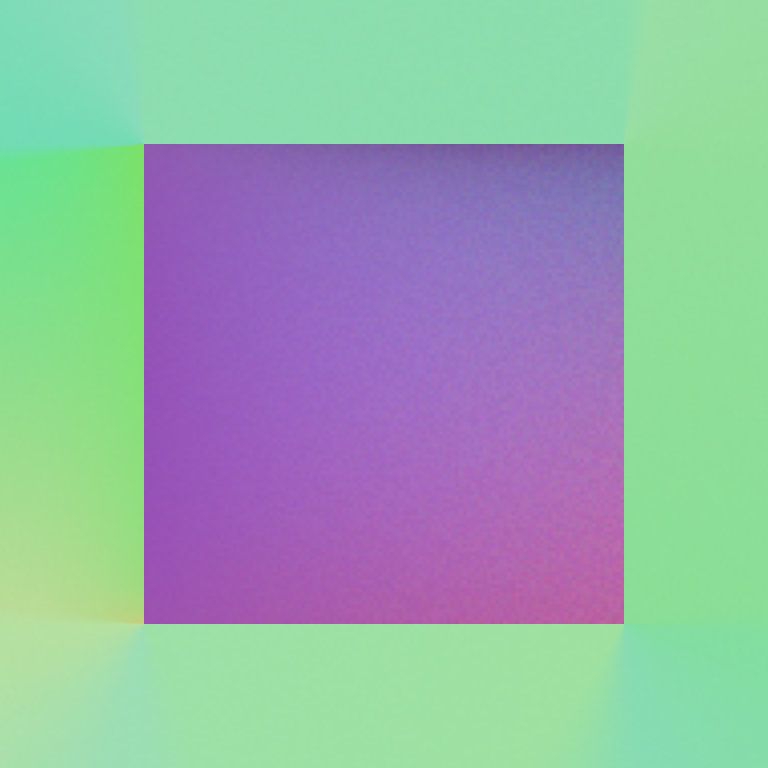
Reproduce this texture map procedurally as a Shadertoy shader.

```glsl
// A soft violet square on a mint field, with colours fanning out from its corners.

const float HALF_SIDE = 0.3125;
const float GRAIN_CELLS = 190.0;

vec3 hash3(vec2 p) {
    vec3 q = fract(vec3(p.xyx) * vec3(0.1031, 0.1030, 0.0973));
    q += dot(q, q.yxz + 33.33);
    return fract((q.xxy + q.yzz) * q.zyx);
}

vec3 colorNoise(vec2 p) {
    vec2 i = floor(p), f = fract(p);
    f = f * f * (3.0 - 2.0 * f);
    vec3 low = mix(hash3(i), hash3(i + vec2(1, 0)), f.x);
    vec3 high = mix(hash3(i + vec2(0, 1)), hash3(i + vec2(1, 1)), f.x);
    return mix(low, high, f.y) - 0.5;
}

// Smooth curve through three colours at t = 0, 0.5 and 1
vec3 ramp(vec3 a, vec3 b, vec3 c, float t) {
    return a * (1.0 - t) * (1.0 - 2.0 * t) + b * 4.0 * t * (1.0 - t) + c * t * (2.0 * t - 1.0);
}

float boxDistance(vec2 p, float halfSide) {
    vec2 d = abs(p) - halfSide;
    return max(d.x, d.y);
}

// Lays an angular fan over a base; each range is the angle of fade at one side
vec3 cornerFan(vec3 base, vec2 p, vec2 outward, vec3 sideColor, vec3 endColor,
               vec2 sideFade, vec2 endFade) {
    vec2 o = p * outward - HALF_SIDE;
    o += vec2(1e-5);
    float fromSide = atan(o.y, o.x);
    float fromEnd = atan(o.x, o.y);
    float cover = smoothstep(sideFade.x, sideFade.y, fromSide)
                * smoothstep(endFade.x, endFade.y, fromEnd);
    vec3 fan = mix(sideColor, endColor, smoothstep(0.0, 1.57, fromSide));
    return mix(base, fan, cover);
}

// Green to straw strip on the left
vec3 leftStrip(vec2 p, vec2 cell) {
    float x = clamp((p.x + 0.5) / (0.5 - HALF_SIDE), 0.0, 1.0);
    float y = clamp(cell.y, 0.0, 1.0);
    vec3 outer = ramp(vec3(0.74, 0.86, 0.60), vec3(0.56, 0.87, 0.55), vec3(0.40, 0.89, 0.58), y);
    vec3 inner = ramp(vec3(0.62, 0.86, 0.50), vec3(0.52, 0.88, 0.47), vec3(0.49, 0.88, 0.40), y);
    vec3 color = mix(outer, inner, x * x);
    float glow = exp(-length((p + HALF_SIDE) * vec2(22.0, 40.0)));
    return mix(color, vec3(0.84, 0.79, 0.50), 0.75 * glow);
}

// Four strips joined by fans at the corners
vec3 surround(vec2 p, vec2 cell) {
    vec3 top = mix(vec3(0.55, 0.866, 0.69), vec3(0.55, 0.868, 0.675), cell.x);
    vec3 bottom = mix(vec3(0.615, 0.88, 0.655), vec3(0.62, 0.88, 0.625), cell.x);
    vec3 right = mix(vec3(0.54, 0.87, 0.59), vec3(0.57, 0.87, 0.605), cell.y);
    vec3 color = p.y > 0.0 ? top : bottom;
    if (abs(p.x) > abs(p.y)) color = p.x > 0.0 ? right : leftStrip(p, cell);

    color = cornerFan(color, p, vec2(-1, 1), vec3(0.45, 0.86, 0.71), vec3(0.54, 0.86, 0.73),
                      vec2(-0.16, 0.03), vec2(-0.05, 0.25));
    color = cornerFan(color, p, vec2(1, 1), vec3(0.58, 0.87, 0.61), vec3(0.60, 0.87, 0.65),
                      vec2(-0.15, 0.10), vec2(-0.02, 0.24));
    color = cornerFan(color, p, vec2(1, -1), vec3(0.51, 0.87, 0.63), vec3(0.53, 0.86, 0.70),
                      vec2(-0.12, 0.12), vec2(-0.65, 0.20));
    color = cornerFan(color, p, vec2(-1, -1), vec3(0.71, 0.88, 0.63), vec3(0.61, 0.87, 0.71),
                      vec2(-0.18, 0.05), vec2(-0.50, 0.15));
    return color;
}

// Violet gradient, pink below and blue at upper right
vec3 violetSquare(vec2 cell) {
    vec3 left = ramp(vec3(0.61, 0.32, 0.69), vec3(0.58, 0.32, 0.72), vec3(0.57, 0.35, 0.70), cell.y);
    vec3 middle = ramp(vec3(0.68, 0.36, 0.66), vec3(0.62, 0.42, 0.77), vec3(0.53, 0.44, 0.73), cell.y);
    vec3 right = ramp(vec3(0.73, 0.38, 0.63), vec3(0.65, 0.45, 0.73), vec3(0.44, 0.48, 0.70), cell.y);
    vec3 color = ramp(left, middle, right, cell.x);
    float shade = exp(-(1.0 - cell.y) / 0.055) * smoothstep(-0.2, 0.8, cell.x);
    return mix(color, vec3(0.46, 0.34, 0.60), shade);
}

void mainImage(out vec4 fragColor, in vec2 fragCoord) {
    vec2 uv = fragCoord / iResolution.xy;
    vec2 p = uv - 0.5;
    vec2 cell = p / (2.0 * HALF_SIDE) + 0.5;
    float edge = 0.5 / min(iResolution.x, iResolution.y);
    float inside = 1.0 - smoothstep(-edge, edge, boxDistance(p, HALF_SIDE));

    vec3 color = mix(surround(p, cell), violetSquare(cell), inside);

    // Faint grain, strongest at the right of the square
    float strength = mix(0.008, mix(0.015, 0.05, clamp(cell.x, 0.0, 1.0)), inside);
    color += strength * colorNoise(uv * GRAIN_CELLS);
    fragColor = vec4(color, 1.0);
}
```
